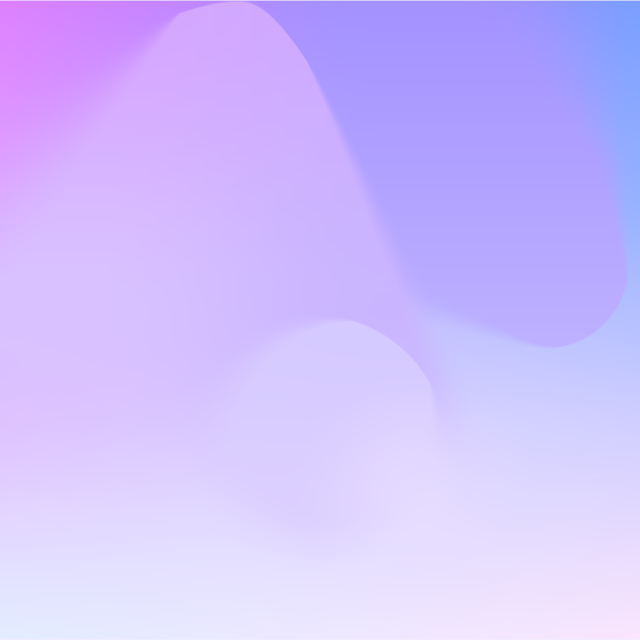
Write a WebGL 2 fragment shader that draws this background.

```glsl
#version 300 es
precision highp float;
// Soft pastel gradient with three translucent folded sheets, each crisp on one side.

uniform vec2 u_resolution;
out vec4 fragColor;

// Four evenly spaced colour stops
vec3 ramp(vec3 a, vec3 b, vec3 c, vec3 d, float t) {
  float s = 3.0 * t;
  vec3 color = mix(a, b, clamp(s, 0.0, 1.0));
  color = mix(color, c, clamp(s - 1.0, 0.0, 1.0));
  return mix(color, d, clamp(s - 2.0, 0.0, 1.0));
}

// Smooth curve through colours at the left, middle and right
vec3 blendAcross(vec3 left, vec3 middle, vec3 right, float x) {
  return left * 2.0 * (x - 0.5) * (x - 1.0)
       + middle * 4.0 * x * (1.0 - x)
       + right * 2.0 * x * (x - 0.5);
}

// Coverage that fades inward from the edge of a distance field
float inwardFade(float dist, float softness) {
  return 1.0 - smoothstep(-softness, 0.0, dist);
}

// Softness grows with distance from the crisp part of an edge
float edgeSoftness(vec2 p, vec2 crispPoint, float growth, float minimum) {
  return minimum + growth * max(distance(p, crispPoint) - 0.08, 0.0);
}

// Two half planes joined by a round corner
float roundCorner(float a, float b, float radius) {
  vec2 q = vec2(a, b) + radius;
  return length(max(q, 0.0)) + min(max(q.x, q.y), 0.0) - radius;
}

// Rounded hill with separate slopes on its two sides
float hillHeight(float x, float peak, float leftSlope, float rightSlope) {
  float width = 0.1;
  float offset = x - peak;
  float slope = offset < 0.0 ? leftSlope : rightSlope;
  return slope * (sqrt(offset * offset + width * width) - width);
}

vec3 backdrop(vec2 p) {
  vec3 left = ramp(vec3(0.87, 0.50, 1.0), vec3(0.87, 0.64, 1.0),
                   vec3(0.89, 0.77, 1.0), vec3(0.89, 0.93, 1.0), p.y);
  vec3 middle = ramp(vec3(0.67, 0.55, 1.0), vec3(0.74, 0.68, 1.0),
                     vec3(0.85, 0.82, 1.0), vec3(0.93, 0.91, 1.0), p.y);
  vec3 right = ramp(vec3(0.48, 0.62, 1.0), vec3(0.60, 0.70, 1.0),
                    vec3(0.82, 0.81, 1.0), vec3(0.98, 0.90, 0.99), p.y);
  return blendAcross(left, middle, right, p.x);
}

// Violet sheet, rounded at its lower right
vec3 addViolet(vec3 color, vec2 p, float minimum) {
  float lowerEdge = 0.48 + 0.2 * (p.x - 0.5);
  float dist = roundCorner(p.x - 0.985, p.y - lowerEdge, 0.17);
  float softness = edgeSoftness(p, vec2(0.94, 0.51), 0.3, minimum);
  softness += 0.5 * max(0.25 - p.y, 0.0);
  float cover = inwardFade(dist, softness) * smoothstep(0.3, 0.6, p.x);
  vec3 violet = mix(vec3(0.64, 0.57, 1.0), vec3(0.74, 0.69, 1.0), clamp(p.y / 0.53, 0.0, 1.0));
  return mix(color, violet, cover);
}

// Lilac hill, crisp near its peak and upper right side
vec3 addLilac(vec3 color, vec2 p, float minimum) {
  float dist = hillHeight(p.x, 0.375, 0.5, 2.1) - p.y;
  float softness = minimum + 1.2 * max(0.28 - p.x, 0.0) + 0.9 * max(p.x - 0.48, 0.0);
  float cover = inwardFade(dist, softness) * (1.0 - smoothstep(0.45, 0.85, p.y));
  float across = smoothstep(0.15, 0.6, p.x);
  float down = smoothstep(0.0, 0.5, p.y);
  vec3 upper = mix(vec3(0.84, 0.65, 1.0), vec3(0.80, 0.67, 1.0), across);
  vec3 lower = mix(vec3(0.85, 0.76, 1.0), vec3(0.79, 0.71, 1.0), across);
  return mix(color, mix(upper, lower, down), cover);
}

// Pale disc, crisp at its upper right, with a glow beside it
vec3 addPaleDisc(vec3 color, vec2 p, float minimum) {
  float dist = distance(p, vec2(0.49, 0.70)) - 0.21;
  float softness = edgeSoftness(p, vec2(0.62, 0.54), 0.5, minimum);
  vec3 pale = mix(vec3(0.84, 0.80, 1.0), vec3(0.86, 0.81, 1.0), smoothstep(0.5, 0.8, p.y));
  color = mix(color, pale, 0.9 * inwardFade(dist, softness));
  float glow = 1.0 - smoothstep(0.0, 0.2, distance(p, vec2(0.65, 0.77)));
  return mix(color, vec3(0.91, 0.87, 1.0), 0.7 * glow);
}

void main() {
  vec2 uv = gl_FragCoord.xy / u_resolution;
  vec2 p = vec2(uv.x, 1.0 - uv.y); // measured down from the top
  float minimum = max(0.004, 1.5 / u_resolution.y);
  vec3 color = backdrop(p);
  color = addViolet(color, p, minimum);
  color = addLilac(color, p, minimum);
  color = addPaleDisc(color, p, minimum);

  // Thin pale rim along the top and bottom
  float rim = 1.0 - smoothstep(0.0005, 0.002, min(uv.y, 1.0 - uv.y));
  color = mix(color, vec3(0.95, 0.93, 1.0), 0.7 * rim);
  fragColor = vec4(clamp(color, 0.0, 1.0), 1.0);
}
```
